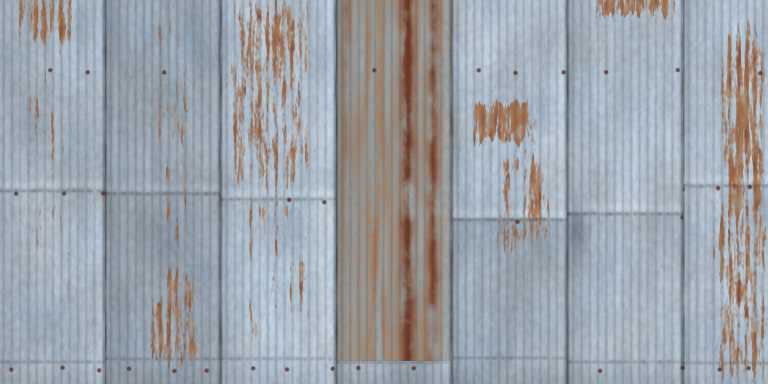
Give the GLSL for this texture, as a Shadertoy shader.

```glsl
// Weathered corrugated zinc sheets with laps, nails and streaks of rust.
#define PANEL 0.301        // sheet width, canvas height = 1
#define PANEL_SHIFT 0.028  // part of the first sheet cut off at the left
#define RIBS 14.0          // corrugations per sheet
#define RIB_DEPTH 0.055
#define FOOT 0.06          // height of the bottom lap
#define NAIL_RADIUS 0.0055
#define ZINC vec3(0.63, 0.68, 0.73)
#define BARE vec3(0.56, 0.57, 0.55)
#define TAN_RUST vec3(0.64, 0.51, 0.39)
#define ORANGE_RUST vec3(0.60, 0.37, 0.22)
#define DARK_RUST vec3(0.42, 0.22, 0.15)

// Brightness of each sheet above and below its lap, and lap heights
const vec2 TONE[7] = vec2[7](vec2(1.0, 1.01), vec2(0.91, 0.90), vec2(1.05, 1.07),
    vec2(0.95), vec2(1.05, 0.95), vec2(1.04, 1.01), vec2(1.06, 1.05));
const float LAP[7] = float[7](0.507, 0.50, 0.485, -1.0, 0.432, 0.447, 0.52);

// Rusty zones: centre and half size, with their strength
const vec4 ZONE[11] = vec4[11](
    vec4(0.12, 0.98, 0.09, 0.09), vec4(0.13, 0.55, 0.06, 0.35),
    vec4(0.45, 0.17, 0.07, 0.13), vec4(0.45, 0.65, 0.05, 0.35),
    vec4(0.70, 0.76, 0.115, 0.27), vec4(0.72, 0.32, 0.10, 0.20),
    vec4(1.32, 0.68, 0.09, 0.06), vec4(1.36, 0.48, 0.075, 0.14),
    vec4(1.65, 1.0, 0.12, 0.04), vec4(1.935, 0.66, 0.06, 0.28),
    vec4(1.93, 0.24, 0.08, 0.25));
const float STRENGTH[11] = float[11](0.75, 0.42, 0.8, 0.46, 0.75, 0.48,
    0.95, 0.74, 1.0, 0.95, 0.76);

vec2 hash2(vec2 p) {
    p = vec2(dot(p, vec2(127.1, 311.7)), dot(p, vec2(269.5, 183.3)));
    return 2.0 * fract(sin(p) * 43758.5) - 1.0;
}

float gradientNoise(vec2 p) {
    vec2 i = floor(p), f = p - i, e = vec2(1.0, 0.0);
    vec2 w = f * f * f * (f * (6.0 * f - 15.0) + 10.0);
    float low = mix(dot(hash2(i), f), dot(hash2(i + e.xy), f - e.xy), w.x);
    float high = mix(dot(hash2(i + e.yx), f - e.yx), dot(hash2(i + e.xx), f - e.xx), w.x);
    return mix(low, high, w.y);
}

float fbm(vec2 p) {
    float sum = 0.0, amp = 0.6;
    for (int k = 0; k < 4; k++) {
        sum += amp * gradientNoise(p);
        p = p * 2.1 + 17.3;
        amp *= 0.55;
    }
    return sum;
}

float band(float x, float centre, float width) {
    float d = (x - centre) / width;
    return exp(-d * d);
}

// Amount of thin vertical streaks inside the rusty zones
float streakRust(vec2 p, float rib) {
    float zone = 0.0;
    vec2 q = p + 0.025 * vec2(fbm(p * 9.0), fbm(vec2(p.x * 50.0, p.y * 4.0)) * 3.0);
    for (int k = 0; k < 11; k++) {
        vec2 d = abs(q - ZONE[k].xy) / ZONE[k].zw;
        vec2 inside = 1.0 - smoothstep(0.65, 1.2, d);
        zone = max(zone, STRENGTH[k] * inside.x * inside.y);
    }
    float n = gradientNoise(vec2(p.x * 62.0, p.y * 5.0))
            + 0.7 * gradientNoise(vec2(p.x * 130.0, p.y * 19.0))
            + 0.35 * gradientNoise(p * vec2(190.0, 75.0));
    return smoothstep(0.0, 0.5, zone - 0.6 + n - 0.12 * rib) * smoothstep(0.1, 0.35, zone);
}

void mainImage(out vec4 fragColor, in vec2 fragCoord) {
    vec2 p = fragCoord / iResolution.xy * vec2(2.0, 1.0);
    float px = 1.0 / iResolution.y;
    float across = (p.x + PANEL_SHIFT + 0.002 * gradientNoise(vec2(2.0, p.y * 6.0))) / PANEL;
    int id = clamp(int(floor(across)), 0, 6);
    float u = fract(across);
    float lap = LAP[id] + 0.003 * gradientNoise(vec2(p.x * 25.0, 3.0));
    float rib = sin(6.28318 * u * RIBS);
    float cloud = fbm(p * vec2(7.0, 4.0) + float(id) * 9.0);
    float grain = fbm(p * vec2(75.0, 48.0));

    // Zinc with cloudy oxide, vertical wear and fine grain
    float aboveLap = smoothstep(lap - px, lap + px, p.y);
    vec3 col = ZINC * mix(TONE[id].y, TONE[id].x, aboveLap);
    col *= 1.0 + 0.20 * cloud + 0.14 * grain;
    col *= 1.0 + 0.10 * gradientNoise(vec2(p.x * 45.0, p.y * 3.0));
    col += vec3(-0.02, 0.0, 0.025) * fbm(p * 5.0 + 31.0) * 2.0;
    col *= 1.0 - 0.22 * exp(-dot((p - vec2(1.505, 0.4)) / vec2(0.022, 0.06),
                                 (p - vec2(1.505, 0.4)) / vec2(0.022, 0.06)));

    // Streaks of rust, darkest where they are densest
    float rust = streakRust(p, rib);
    float heat = clamp(0.5 + 1.1 * gradientNoise(p * vec2(60.0, 22.0) + 5.0), 0.0, 1.0);
    vec3 rustCol = mix(TAN_RUST, ORANGE_RUST, smoothstep(0.1, 0.6, heat));
    rustCol = mix(rustCol, DARK_RUST, 0.6 * smoothstep(0.6, 1.0, heat));
    col = mix(col, rustCol, 0.85 * rust);

    // The most worn sheet: bare metal, brown wash and deep rust runs
    if (id == 3 && p.y > FOOT) {
        col = mix(col, BARE * (1.0 + 0.2 * grain), 0.7);
        float wash = band(p.x, 0.98, 0.075) + 0.5 * band(p.x, 1.11, 0.05);
        float run = gradientNoise(vec2(p.x * 50.0, p.y * 4.0)) + 0.6 * grain;
        col = mix(col, mix(TAN_RUST, ORANGE_RUST, 0.6), 0.8 * wash * smoothstep(-0.35, 0.5, run));
        float wobble = 0.012 * fbm(vec2(4.0, p.y * 9.0));
        float deep = band(p.x + wobble, 1.062, 0.021) + 0.85 * band(p.x - wobble, 1.128, 0.017)
                   + 0.6 * band(p.x, 0.9, 0.012) * p.y;
        float patchy = smoothstep(-0.4, 0.25, fbm(vec2(p.x * 12.0, p.y * 7.0)) + 0.4 * run);
        col = mix(col, mix(ORANGE_RUST, DARK_RUST, deep), min(deep * patchy * 1.1, 0.95));
    }

    // Corrugation, side seams and horizontal laps
    col *= 1.0 + RIB_DEPTH * (rib + 0.35 * cos(12.56637 * u * RIBS)) * (1.0 + cloud);
    float seam = min(u, 1.0 - u) * PANEL;
    float seamWear = 0.8 + 0.7 * gradientNoise(vec2(float(id), p.y * 11.0));
    col *= 1.0 - 0.42 * seamWear * (1.0 - smoothstep(0.001, 0.005 + px, seam));
    col *= 1.0 - 0.16 * exp(-u * PANEL / 0.018) + 0.07 * exp((u - 1.0) * PANEL / 0.03);
    float lapWear = 0.6 + 0.8 * gradientNoise(vec2(p.x * 38.0, 8.0)) + 0.25 * rib;
    col *= 1.0 - 0.26 * lapWear * band(p.y, lap - 0.004, 0.005) + 0.07 * band(p.y, lap + 0.012, 0.012);
    float foot = FOOT + 0.008 * hash2(vec2(float(id), 4.0)).x;
    col *= 1.0 - 0.2 * lapWear * band(p.y, foot, 0.005) - 0.06 * (1.0 - smoothstep(0.0, foot, p.y));

    // Nails in rows, some missing
    float spacing = PANEL / 3.0;
    for (int row = 0; row < 3; row++) {
        float column = floor(p.x / spacing);
        vec2 jitter = hash2(vec2(column, float(row) + 3.0));
        float height = row == 0 ? 0.035 : row == 1 ? LAP[id] - 0.012 : 0.81;
        vec2 nail = vec2((column + 0.5 + 0.25 * jitter.x) * spacing, height + 0.008 * jitter.y);
        float dotMask = 1.0 - smoothstep(NAIL_RADIUS - px, NAIL_RADIUS + px, length(p - nail));
        col = mix(col, DARK_RUST * 0.75, 0.75 * dotMask * step(-0.2, jitter.y));
    }
    fragColor = vec4(clamp(col, 0.0, 1.0), 1.0);
}
```
